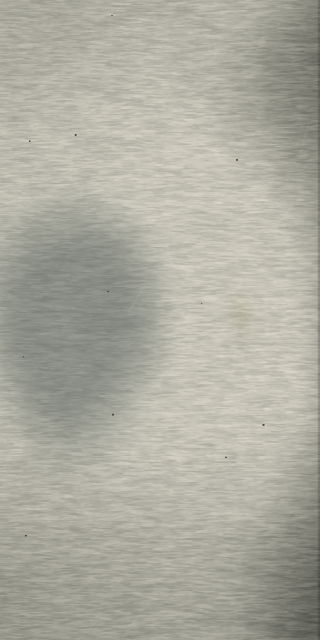
This texture is drawn by a WebGL 2 fragment shader. Its source:

```glsl
#version 300 es
precision highp float;
// Brushed metal sheet under uneven light, with a soft oval shadow at the left.
// The brushing is smooth cellular noise in wide flat cells, in three sizes;
// broad gradients shade it, and small pits, scratches and a stain mark it.

#define LIGHT_COLOUR vec3(0.785, 0.775, 0.725)
#define DARK_COLOUR vec3(0.515, 0.515, 0.475)
#define SHADOW_TINT vec3(-0.012, 0.004, 0.012)
#define SHADOW_CENTRE vec2(0.23, 0.98)
#define SHADOW_RADII vec2(0.27, 0.40)
#define SHADOW_DEPTH 0.90
#define EDGE_DEPTH 1.05
#define GRAIN_CONTRAST 0.62
#define PIT_CELL 0.2
#define PIT_SHARE 0.2
#define SCRATCH_COUNT 6

uniform vec2 u_resolution;
out vec4 fragColor;

vec2 hash2(vec2 p) {
    vec3 q = fract(p.xyx * vec3(0.1031, 0.1030, 0.0973));
    q += dot(q, q.yzx + 33.33);
    return fract((q.xx + q.yz) * q.zy);
}

// Cellular noise blended across neighbouring cells, centred on zero
float cellNoise(vec2 p) {
    vec2 cell = floor(p);
    float sum = 0.0, total = 0.0;
    for (int j = -1; j <= 1; j++) {
        for (int i = -1; i <= 1; i++) {
            vec2 id = cell + vec2(i, j);
            vec2 d = id + hash2(id) - p;
            float weight = exp(-6.0 * dot(d, d));
            sum += weight * (hash2(id + 71.7).x - 0.5);
            total += weight;
        }
    }
    return sum / total;
}

// Horizontal brush marks, from fine hairs to faint wide bands
float brushing(vec2 p) {
    p.y += 0.0015 * sin(p.x * 9.0 + p.y * 5.0) + 0.001 * sin(p.x * 23.0 - p.y * 11.0);
    return 0.55 * cellNoise(p / vec2(0.032, 0.0043))
         + 0.35 * cellNoise(p / vec2(0.055, 0.0080) + 37.0)
         + 0.22 * cellNoise(p / vec2(0.012, 0.0045) + 91.0)
         + 0.12 * cellNoise(p / vec2(0.140, 0.0300) + 13.0);
}

float ovalShadow(vec2 p) {
    vec2 d = (p - SHADOW_CENTRE) / SHADOW_RADII;
    float wobble = 0.04 * sin(p.y * 9.0 + 1.0) + 0.03 * sin(p.x * 13.0 + p.y * 4.0);
    return 1.0 - smoothstep(0.50, 1.30, length(d) + wobble);
}

// Broad light: 1 is fully lit, 0 is the darkest metal
float lighting(vec2 p) {
    float upper = exp(-pow((p.y - 1.70) / 0.32, 2.0));
    float lower = 1.0 - smoothstep(0.10, 0.80, p.y);
    float edgeStart = 0.90 - 0.34 * upper - 0.26 * lower;
    float light = 0.96;
    light -= EDGE_DEPTH * (0.6 + 0.4 * max(upper, lower)) * smoothstep(edgeStart, 1.08, p.x);
    light -= 0.52 * (1.0 - smoothstep(0.0, 0.75, p.y));
    light -= 0.28 * smoothstep(1.50, 2.0, p.y);
    light -= 0.14 * (1.0 - smoothstep(0.0, 0.55, p.x));
    return light;
}

// Small dark pits, at most one in each cell
float pits(vec2 p, float pixel) {
    vec2 id = floor(p / PIT_CELL);
    vec2 pick = hash2(id + 19.0);
    vec2 centre = (id + 0.1 + 0.8 * hash2(id + 5.0)) * PIT_CELL;
    float radius = mix(0.0016, 0.0034, pick.y);
    float dist = length((p - centre) * vec2(0.9, 1.1));
    return step(pick.x, PIT_SHARE) * (1.0 - smoothstep(radius - pixel * 0.5, radius + pixel * 0.5, dist));
}

// Faint slanted hairline scratches
float scratches(vec2 p, float pixel) {
    float sum = 0.0;
    for (int i = 0; i < SCRATCH_COUNT; i++) {
        vec2 seed = hash2(vec2(float(i) * 7.0, 43.0));
        float angle = mix(0.3, 1.3, seed.y);
        vec2 along = vec2(cos(angle), sin(angle));
        vec2 d = p - hash2(seed * 97.0 + 3.0) * vec2(1.0, 2.0);
        float across = abs(dot(d, vec2(-along.y, along.x)));
        float fade = 1.0 - smoothstep(0.02, 0.07, abs(dot(d, along)));
        sum += fade * (1.0 - smoothstep(0.0, 0.0015 + pixel, across));
    }
    return sum;
}

void main() {
    vec2 p = gl_FragCoord.xy / u_resolution.x;
    float pixel = 1.0 / u_resolution.x;

    // Light, shadow and brushing
    float shadow = ovalShadow(p);
    float light = lighting(p);
    light = mix(light, min(light, 1.0 - SHADOW_DEPTH), shadow * 0.95);
    light += GRAIN_CONTRAST * mix(1.0, 0.65, shadow) * brushing(p);
    light += 0.10 * scratches(p, pixel);
    vec3 colour = mix(DARK_COLOUR, LIGHT_COLOUR, light) + SHADOW_TINT * shadow;

    // Yellowish stain, pits and the dark rim at the right
    vec2 stain = (p - vec2(0.755, 1.02)) / vec2(0.03, 0.06);
    colour -= vec3(0.035, 0.04, 0.06) * exp(-dot(stain, stain));
    colour = mix(colour, vec3(0.22, 0.21, 0.19), 0.85 * pits(p, pixel));
    colour *= 1.0 - 0.18 * smoothstep(0.990, 0.997, p.x);
    fragColor = vec4(clamp(colour, 0.0, 1.0), 1.0);
}
```
